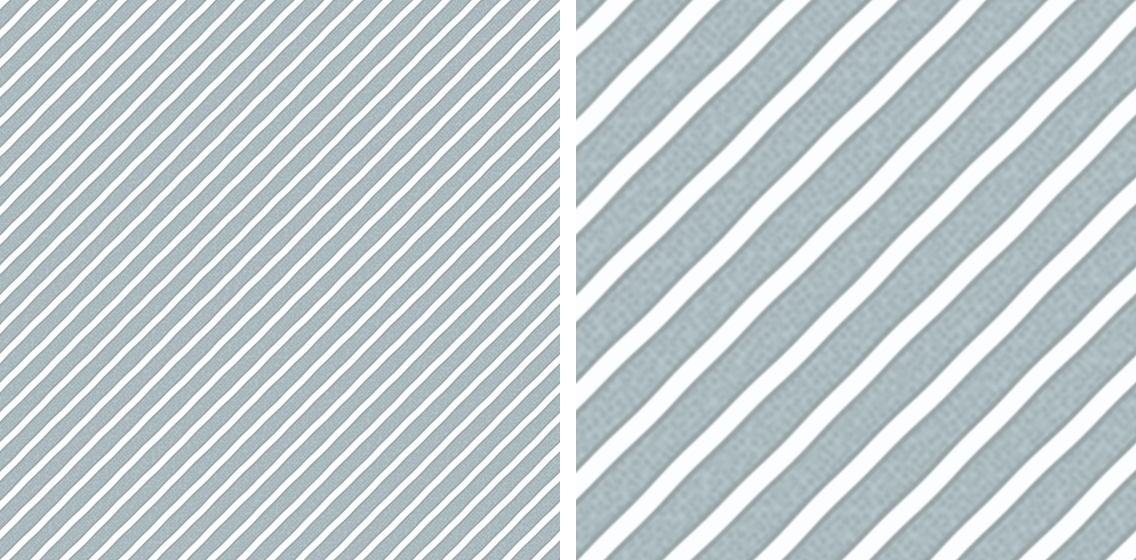
Left: the whole. Right: its middle third, enlarged.
A WebGL 1 fragment shader for this pattern:

```glsl
precision mediump float;
// Diagonal white pinstripes on woven blue-grey bands with darker, slightly uneven edges.

uniform vec2 u_resolution;

float hash(vec2 p) {
  p = fract(p * vec2(0.1031, 0.1137));
  p += dot(p, p.yx + 33.33);
  return fract((p.x + p.y) * p.x * 7.31);
}

// Distance to the nearest jittered cell point
float cellular(vec2 p) {
  vec2 cell = floor(p);
  vec2 local = fract(p);
  float nearest = 1.5;
  for (int y = -1; y <= 1; y++) {
    for (int x = -1; x <= 1; x++) {
      vec2 offset = vec2(float(x), float(y));
      vec2 id = cell + offset + 7.0;
      vec2 point = offset + vec2(hash(id), hash(id + 41.0));
      nearest = min(nearest, distance(local, point));
    }
  }
  return nearest;
}

// Fine thread texture, 0 to 1
float weave(vec2 uv) {
  float threads = sin(uv.x * 830.0 + 1.5 * sin(uv.y * 97.0)) * sin(uv.y * 790.0);
  float grain = cellular(uv * 190.0);
  return clamp(0.12 + 0.85 * grain + 0.24 * threads, 0.0, 1.0);
}

void main() {
  vec2 uv = gl_FragCoord.xy / u_resolution;
  float pixel = 27.0 / min(u_resolution.x, u_resolution.y);

  // Nineteen stripes across and down, with a faint hand-drawn wobble
  float along = uv.x + uv.y;
  float phase = 19.0 * (uv.x + 1.0 - uv.y) - 0.16;
  float stripe = floor(phase + 0.5);
  phase += 0.012 * sin(along * 23.0 + stripe * 2.4) + 0.008 * sin(along * 71.0 + stripe * 4.1);
  float d = abs(phase - stripe);

  // Woven band
  float thread = weave(uv);
  vec3 band = mix(vec3(0.63, 0.69, 0.71), vec3(0.71, 0.775, 0.795), thread);

  // Dark seam on both sides of each white line
  vec3 seam = vec3(0.585, 0.635, 0.645) + 0.03 * thread;
  vec3 color = mix(seam, band, smoothstep(0.2, 0.27, d));

  // White line
  float halfWidth = 0.152 + 0.008 * (hash(vec2(stripe, 3.0)) - 0.5);
  float soft = max(0.03, 0.7 * pixel);
  float white = 1.0 - smoothstep(halfWidth - soft, halfWidth + soft, d);
  color = mix(color, vec3(0.985, 0.993, 0.995), white);

  gl_FragColor = vec4(color, 1.0);
}
```
